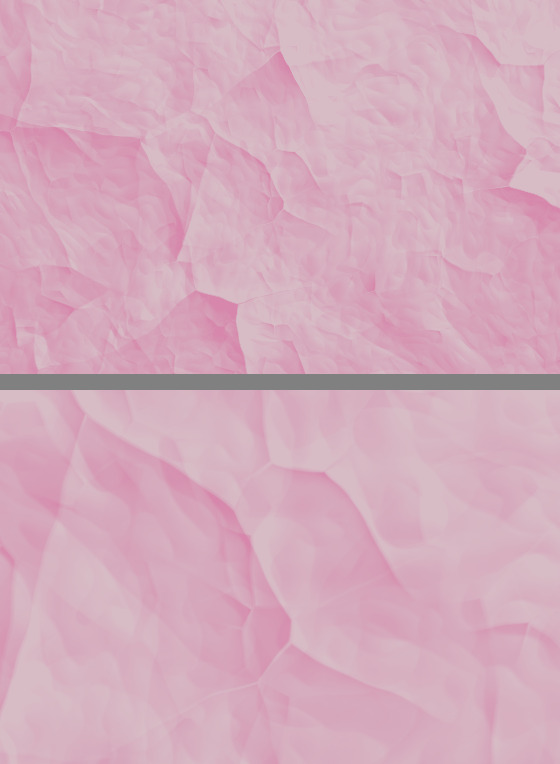
Top: the whole. Bottom: its middle third, enlarged.
Give the GLSL for this texture, as a WebGL 2 fragment shader.

```glsl
#version 300 es
precision highp float;
// Crumpled pink paper under a raking light. Warped cell borders at several
// scales form creases, dark on one side and fading into each facet; folded
// gradient noise adds small rumples, and a broad falloff shades the sheet.
#define PALE vec3(0.842, 0.724, 0.768)
#define DEEP vec3(0.838, 0.520, 0.665)
#define LIGHT vec2(0.77, 0.638)
#define BASE_TONE 0.06
#define CREASE_STRENGTH 1.30
#define CREASE_SCALE 2.0
#define FACET_TILT 0.32
#define RUMPLE_STRENGTH 0.105
#define FALLOFF 0.33
#define EDGE_SOFTNESS 0.0028
#define GRAIN 0.03

uniform vec2 u_resolution;
out vec4 fragColor;

vec2 hash2(vec2 p) {
    vec2 q = vec2(dot(p, vec2(127.1, 311.7)), dot(p, vec2(269.5, 183.3)));
    return fract(sin(q) * 43758.5453);
}

float corner(vec2 cell, vec2 offset) {
    return dot(hash2(cell) * 2.0 - 1.0, offset);
}

float gradientNoise(vec2 p) {
    vec2 i = floor(p), f = fract(p);
    vec2 u = f * f * f * (f * (f * 6.0 - 15.0) + 10.0);
    vec2 e = vec2(1.0, 0.0);
    return mix(mix(corner(i, f), corner(i + e.xy, f - e.xy), u.x),
               mix(corner(i + e.yx, f - e.yx), corner(i + e.xx, f - e.xx), u.x), u.y);
}

vec2 noise2(vec2 p) {
    return vec2(gradientNoise(p), gradientNoise(p + vec2(37.2, 91.7)));
}

// Bends straight borders into ragged folds
vec2 warp(vec2 p) {
    return p + 0.13 * noise2(p * 2.3) + 0.026 * noise2(p * 8.0) + 0.008 * noise2(p * 21.0);
}

// Signed shade of the creases around the facet that holds p
float creases(vec2 p, float seed, float softness) {
    vec2 home = floor(p), id = home, site = vec2(0.0);
    float nearest = 9.0;
    for (int j = -1; j <= 1; j++)
    for (int i = -1; i <= 1; i++) {
        vec2 cell = home + vec2(i, j);
        vec2 r = cell + hash2(cell + seed) - p;
        if (dot(r, r) < nearest) {
            nearest = dot(r, r);
            id = cell;
            site = r;
        }
    }
    float shade = 0.0, border = 1.0;
    for (int j = -2; j <= 2; j++)
    for (int i = -2; i <= 2; i++) {
        if (i == 0 && j == 0) continue;
        vec2 cell = id + vec2(i, j);
        vec2 r = cell + hash2(cell + seed) - p;
        vec2 normal = normalize(r - site);
        float d = max(dot(0.5 * (r + site), normal), 0.0);
        border = min(border, d);
        vec2 random = hash2(id + cell + seed * 1.7);
        float facing = dot(normal, LIGHT);
        facing *= facing > 0.0 ? 1.0 : 0.5;
        float amount = mix(0.12, 1.0, random.x * random.x);
        shade += amount * facing * exp(-d / mix(0.03, 0.15, random.y));
    }
    shade += FACET_TILT * dot(site, hash2(id + seed * 2.3) * 2.0 - 1.0);
    return shade * smoothstep(0.0, softness, border);
}

// Height of soft folds
float rumples(vec2 p) {
    float height = 0.0, frequency = 3.0;
    for (int i = 0; i < 4; i++) {
        height += abs(gradientNoise(p * frequency + float(i) * 17.3)) / frequency;
        frequency *= 2.0;
    }
    return height;
}

void main() {
    vec2 uv = gl_FragCoord.xy / u_resolution;
    vec2 p = gl_FragCoord.xy / u_resolution.y + vec2(3.7, 5.2);
    vec2 folded = warp(p);

    // Broad light, palest above the centre
    float tone = BASE_TONE + FALLOFF * smoothstep(0.1, 1.0, length(uv - vec2(0.58, 0.82)));
    tone += 0.15 * gradientNoise(p * 1.7);

    // Creases from long folds to fine wrinkles, each fading along its length
    float scale = CREASE_SCALE, strength = CREASE_STRENGTH;
    for (int i = 0; i < 4; i++) {
        float seed = 11.0 * float(i) + 4.0;
        float presence = smoothstep(-0.22, 0.28, gradientNoise(p * scale * 1.1 + seed));
        tone += strength * presence * creases(folded * scale, seed, scale * EDGE_SOFTNESS);
        scale *= 1.9;
        strength *= 0.72;
    }

    // Slope of the soft folds towards the light
    float span = 0.004;
    float slope = (rumples(folded + LIGHT * span) - rumples(folded)) / span;
    tone += RUMPLE_STRENGTH * slope;

    // Faint fibre
    tone += GRAIN * gradientNoise(p * 150.0);
    fragColor = vec4(mix(PALE, DEEP, clamp(tone, -0.07, 0.95)), 1.0);
}
```
